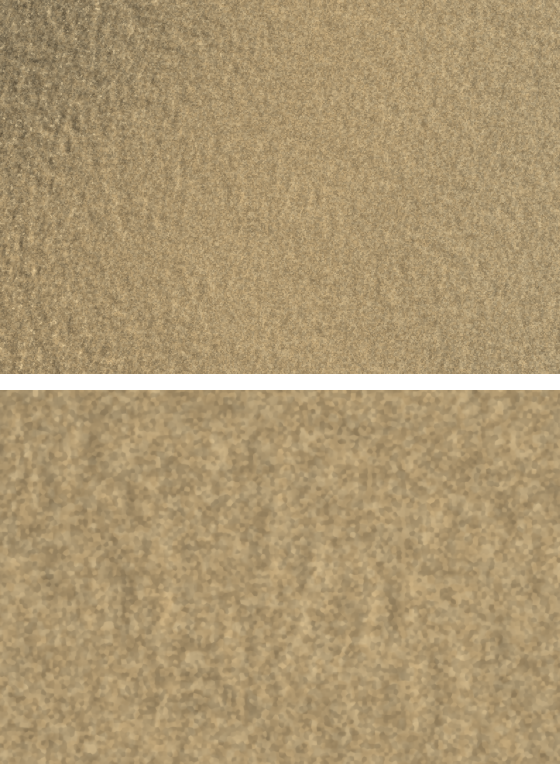
Top, the full canvas; bottom, a detail of the centre.
Write a Shadertoy shader that draws this texture.

```glsl
vec3 hash3(vec2 cell)
{
    vec3 q = fract(vec3(cell.xyx) * vec3(0.1031, 0.1030, 0.0973));
    q += dot(q, q.yxz + 33.33);
    return fract((q.xxy + q.yzz) * q.zyx);
}

// Soft cellular noise: jittered points blend their random values, centred on 0
float cells(vec2 p)
{
    vec2 base = floor(p), local = fract(p);
    float sum = 0.0, total = 0.0;
    for (int y = -1; y <= 1; y++)
    for (int x = -1; x <= 1; x++)
    {
        vec2 offset = vec2(x, y);
        vec3 point = hash3(base + offset + 200.0);
        vec2 d = offset + 0.15 + 0.7 * point.xy - local;
        float weight = exp(-6.0 * dot(d, d));
        sum += weight * point.z;
        total += weight;
    }
    return sum / total - 0.5;
}

// Sand surface: upright slanted lumps in two sizes
float relief(vec2 p)
{
    p += 0.008 * sin(p.yx * vec2(17.0, 13.0) + 2.0 * sin(p * 7.0));
    vec2 q = vec2(p.x - 0.4 * p.y, p.y + 0.15 * p.x);
    return cells(q * vec2(46.0, 29.0)) + 0.6 * cells(q * vec2(95.0, 68.0) + 31.0);
}

// Faint row of small crossing creases
float creases(vec2 p)
{
    vec2 d = p - vec2(0.70, 0.405);
    d.y += 0.22 * d.x;
    float mask = exp(-dot(d * vec2(8.0, 30.0), d * vec2(8.0, 30.0)));
    float wave = sin(d.x * 230.0 + 2.0 * sin(d.y * 90.0)) + sin(d.y * 270.0 + 2.0 * sin(d.x * 60.0));
    return mask * (0.5 * wave - 0.4);
}

void mainImage(out vec4 fragColor, in vec2 fragCoord)
{
    vec2 uv = fragCoord / iResolution.xy;
    vec2 p = fragCoord / iResolution.y;

    // Broad light: dim rough left side, paler smooth right side
    float leftSide = 1.0 - smoothstep(-0.05, 0.5, uv.x + 0.08 * sin(uv.y * 5.0));
    float topLeft = leftSide * smoothstep(0.2, 1.0, uv.y);
    float rightSide = smoothstep(0.55, 1.0, uv.x);
    float light = 0.683 - 0.065 * leftSide - 0.06 * topLeft;
    light += 0.006 * sin(p.x * 9.0 + 2.0 * sin(p.y * 6.0)) - 0.015 * rightSide * (1.0 - uv.y);

    // Side lighting from the slope of the lumps
    float slope = relief(p + vec2(0.005, 0.004)) - relief(p - vec2(0.005, 0.004));
    light += slope * (0.075 + 0.11 * leftSide + 0.02 * rightSide);
    light += 0.04 * creases(p);

    // Fine grains, and a coarser speckle
    float grain = cells(p * 265.0);
    float speckle = cells(p * 150.0 + 57.0);
    light += 0.15 * grain + 0.06 * speckle;

    // Rare glints on the rough side
    float glint = smoothstep(0.37, 0.47, speckle) * leftSide;
    light += 0.12 * glint;

    // Warm ochre shifting to grey sand
    float grey = 0.25 + 0.35 * rightSide + 0.5 * topLeft + 0.9 * speckle;
    vec3 tint = mix(vec3(1.0, 0.86, 0.625), vec3(1.0, 0.895, 0.69), clamp(grey, 0.0, 1.0));
    fragColor = vec4(light * tint, 1.0);
}
```
